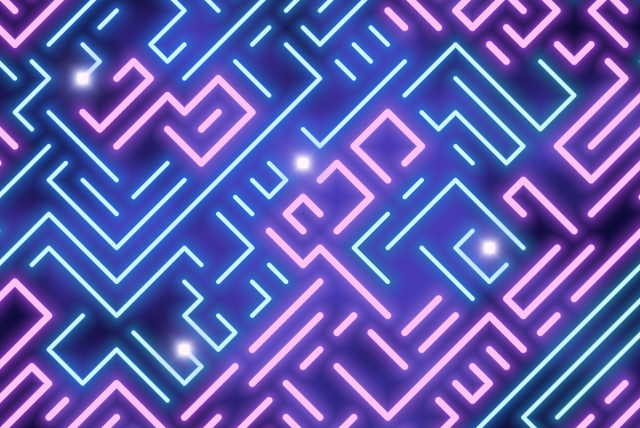
Write a Shadertoy shader that draws this background.

```glsl
// Neon labyrinth: glowing pink and cyan diagonal tubes over a violet haze with sparkles
#define SPACING 0.056       // lattice step, in canvas heights
#define PINK_SHARE 0.47     // chance that a region is pink
#define PINK_RADIUS 0.0080
#define CYAN_RADIUS 0.0052
#define HALO 0.018          // reach of the glow around tubes
#define SPARKLES 4
#define PINK_CORE vec3(1.0, 0.76, 0.97)
#define CYAN_CORE vec3(0.80, 0.97, 0.99)
#define HAZE vec3(0.28, 0.23, 0.71)
#define NIGHT vec3(0.06, 0.04, 0.23)

const mat2 TILT = mat2(0.7071, 0.7071, -0.7071, 0.7071);
const float ORIGIN = 64.0;  // keeps lattice coordinates positive

float random(int x, int y, int kind) {
    uint h = uint(x + y * 157 + kind * 26681) * 747796405u + 2891336453u;
    h = (h ^ (h >> 15u)) * 277803737u;
    h = (h ^ (h >> 13u)) * 747796405u;
    return float(h >> 8u) / 16777216.0;
}

vec2 gradient(vec2 cell) {
    float angle = 6.2832 * random(int(cell.x) + 64, int(cell.y) + 64, 3);
    return vec2(cos(angle), sin(angle));
}

float gradientNoise(vec2 p) {
    vec2 i = floor(p), f = fract(p), w = f * f * f * (f * (f * 6.0 - 15.0) + 10.0);
    vec2 e = vec2(1, 0);
    float low = mix(dot(gradient(i), f), dot(gradient(i + e), f - e), w.x);
    float high = mix(dot(gradient(i + e.yx), f - e.yx), dot(gradient(i + 1.0), f - 1.0), w.x);
    return mix(low, high, w.y);
}

vec2 toLattice(vec2 p) { return p * TILT / SPACING + ORIGIN; }
vec2 toCanvas(vec2 n) { return TILT * (n - ORIGIN) * SPACING; }

// Staggered bricks of nodes share one colour
bool isPink(ivec2 n) {
    int row = n.y / 3;
    return random((n.x + row * 2) / 4, row, 0) < PINK_SHARE;
}

// Strength of the edge leaving a node along +x (axis 0) or +y (axis 1), shared over straight runs
float edgeWeight(ivec2 n, int axis) {
    ivec2 a = axis == 0 ? n : n.yx;
    return 0.02 + 0.95 * random((a.x + a.y * 7) / 4, a.y, axis + 1) + 0.01 * float(a.x & 1);
}

// Each node wants its two strongest edges of equal colour: +x, +y, -x, -y
vec4 wantedEdges(ivec2 n, bool pink) {
    ivec2 e = ivec2(1, 0);
    vec4 w = vec4(0);
    if (isPink(n + e) == pink) w.x = edgeWeight(n, 0);
    if (isPink(n + e.yx) == pink) w.y = edgeWeight(n, 1);
    if (isPink(n - e) == pink) w.z = edgeWeight(n - e, 0);
    if (isPink(n - e.yx) == pink) w.w = edgeWeight(n - e.yx, 1);
    vec2 high = max(w.xy, w.zw), low = min(w.xy, w.zw);
    float second = max(min(high.x, high.y), high.x > high.y ? low.x : low.y);
    return step(vec4(max(second, 0.01)), w);
}

// Edges wanted by both ends form tubes; returns distances to pink (x) and cyan (y)
vec2 labyrinth(vec2 p) {
    vec2 q = toLattice(p), nearest = vec2(1.0);
    ivec2 corner = ivec2(floor(q)) - 1;
    vec4 below[4];
    for (int y = 0; y < 4; y++) {
        vec4 left = vec4(0);
        for (int x = 0; x < 4; x++) {
            ivec2 n = corner + ivec2(x, y);
            bool pink = isPink(n);
            vec4 wanted = wantedEdges(n, pink);
            vec2 r = q - vec2(n);
            float d = 1.0;
            if (x > 0 && wanted.z * left.x > 0.5)
                d = length(vec2(r.x + clamp(-r.x, 0.0, 1.0), r.y));
            if (y > 0 && wanted.w * below[x].y > 0.5)
                d = min(d, length(vec2(r.x, r.y + clamp(-r.y, 0.0, 1.0))));
            if (pink) nearest.x = min(nearest.x, d);
            else nearest.y = min(nearest.y, d);
            left = wanted;
            below[x] = wanted;
        }
    }
    return nearest * SPACING;
}

void mainImage(out vec4 fragColor, in vec2 fragCoord) {
    vec2 p = (fragCoord - 0.5 * iResolution.xy) / iResolution.y;
    float soft = max(0.0018, 0.75 / iResolution.y);

    // Cloudy haze, brightest in the middle
    float cloud = gradientNoise(p * 4.0 + 3.7) + 0.5 * gradientNoise(p * 9.0);
    float middle = exp(-1.9 * dot(p * vec2(1.0, 1.15), p * vec2(1.0, 1.15)));
    float glow = smoothstep(0.15, 0.95, middle + 0.5 * cloud);
    vec3 color = mix(NIGHT, HAZE, glow);

    // Halos fading to nothing one lattice step away, then the bright cores
    vec2 d = labyrinth(p);
    vec2 halo = exp(-max(d - vec2(PINK_RADIUS, CYAN_RADIUS), 0.0) / HALO);
    halo *= 1.0 - smoothstep(0.5 * SPACING, SPACING, d);
    float blueness = smoothstep(-0.5, 0.4, gradientNoise(p * 2.0 + 9.0) - 0.5 * p.x);
    vec3 cyanHalo = mix(vec3(0.14, 0.50, 0.64), vec3(0.15, 0.44, 0.86), blueness);
    vec3 pinkHalo = mix(vec3(0.60, 0.25, 0.80), vec3(0.57, 0.42, 0.84), glow);
    color = mix(color, cyanHalo, 0.80 * halo.y);
    color = mix(color, pinkHalo, 0.80 * halo.x);
    color = mix(color, CYAN_CORE, 1.0 - smoothstep(CYAN_RADIUS - soft, CYAN_RADIUS + soft, d.y));
    color = mix(color, PINK_CORE, 1.0 - smoothstep(PINK_RADIUS - soft, PINK_RADIUS + soft, d.x));

    // White sparkles resting on lattice nodes
    for (int i = 0; i < SPARKLES; i++) {
        float t = float(i);
        vec2 spot = vec2(mix(-0.6, 0.6, fract(0.04 + 0.4 * t)), 0.34 - 0.22 * t);
        vec2 r = p - toCanvas(round(toLattice(spot)));
        vec2 a = abs(TILT * r);
        float star = exp(-dot(r, r) / 0.0004) + 0.7 * exp(-60.0 * (a.x + a.y) - 900.0 * a.x * a.y);
        color = mix(color, vec3(0.62, 0.60, 1.0), 0.5 * exp(-dot(r, r) / 0.003));
        color = mix(color, vec3(1.0, 0.96, 1.0), min(star, 1.0));
    }
    fragColor = vec4(color, 1.0);
}
```
